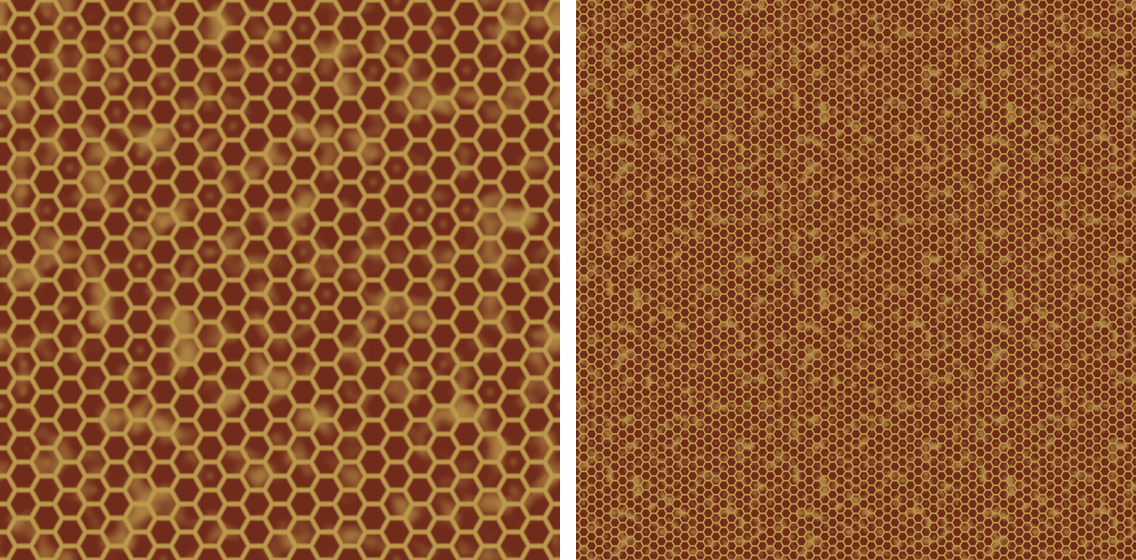
Left, the tile; right, the same tile 3 across and 3 down.
Give the GLSL for this pattern, as a three.js fragment shader.

```glsl
// Honeycomb of dark hexagonal cells with soft wax walls and patchy wax wear.
varying vec2 vUv;

const vec2 GRID = vec2(24.0, 20.0);            // columns (even) and rows of cells
const vec3 CELL_COLOR = vec3(0.440, 0.168, 0.102);
const vec3 WAX_COLOR = vec3(0.738, 0.602, 0.300);
const float WALL_CORE = 0.030;                 // half width of solid wall, in cell heights
const float WALL_FADE = 0.145;                 // distance at which the wall has faded out
const float WEAR_PERIOD = 14.0;                // wear patches across the canvas
const float WEAR_START = -0.06;
const float WEAR_FULL = 0.72;
const float WEAR_STRENGTH = 0.78;
const float CELL_VARIATION = 0.36;             // difference in wear between cells
const float SPOT_SHARE = 0.10;                 // share of cells with a wax spot
const float SPOT_RADIUS = 0.27;
const float SPOT_STRENGTH = 0.30;

float hash(vec2 p) {
  vec3 q = fract(vec3(p.xyx) * 0.1031);
  q += dot(q, q.yzx + 33.33);
  return fract((q.x + q.y) * q.z);
}

// Slope of a random unit gradient at a wrapped lattice corner.
float corner(vec2 lattice, vec2 offset, float period) {
  float angle = 6.28319 * hash(mod(lattice, period) + period);
  return dot(vec2(cos(angle), sin(angle)), offset);
}

float gradientNoise(vec2 uv, float period) {
  vec2 p = uv * period;
  vec2 i = floor(p);
  vec2 f = p - i;
  vec2 u = f * f * f * (f * (f * 6.0 - 15.0) + 10.0);
  vec2 e = vec2(1.0, 0.0);
  float low = mix(corner(i, f, period), corner(i + e.xy, f - e.xy, period), u.x);
  float high = mix(corner(i + e.yx, f - e.yx, period),
                   corner(i + e.xx, f - e.xx, period), u.x);
  return mix(low, high, u.y);
}

// Distance from the centre of a flat-topped hexagon, 0.5 at its sides.
float hexRadius(vec2 p) {
  p = abs(p);
  return max(p.y, dot(p, vec2(0.866025, 0.5)));
}

void main() {
  // Nearest centre of the two interleaved sets of columns
  vec2 p = vUv * GRID;
  vec2 toRegular = vec2(0.866025, 1.0);
  vec2 oddCentre = vec2(2.0 * floor(p.x * 0.5) + 1.0, floor(p.y + 0.5));
  vec2 evenCentre = vec2(2.0 * floor(p.x * 0.5 + 0.5), floor(p.y) + 0.5);
  vec2 oddOffset = (p - oddCentre) * toRegular;
  vec2 evenOffset = (p - evenCentre) * toRegular;
  bool isOdd = hexRadius(oddOffset) < hexRadius(evenOffset);
  vec2 offset = isOdd ? oddOffset : evenOffset;
  vec2 id = mod(isOdd ? oddCentre : evenCentre, GRID);

  // Soft walls
  float edge = 0.5 - hexRadius(offset);
  float wall = 1.0 - smoothstep(WALL_CORE, WALL_FADE, edge);

  // Wax patches, stronger in some cells
  float patches = 0.85 * gradientNoise(vUv, WEAR_PERIOD)
                + 0.55 * gradientNoise(vUv + 0.37, 2.0 * WEAR_PERIOD);
  patches += CELL_VARIATION * (hash(id + 7.0) - 0.5);
  float wear = WEAR_STRENGTH * smoothstep(WEAR_START, WEAR_FULL, patches);

  // Faint round spots in a few cells
  float spot = 1.0 - smoothstep(0.0, SPOT_RADIUS, length(offset));
  wear += SPOT_STRENGTH * spot * step(hash(id + 61.0), SPOT_SHARE) * (1.0 - wear);

  float wax = 1.0 - (1.0 - wall) * (1.0 - wear);
  gl_FragColor = vec4(mix(CELL_COLOR, WAX_COLOR, wax), 1.0);
}
```
